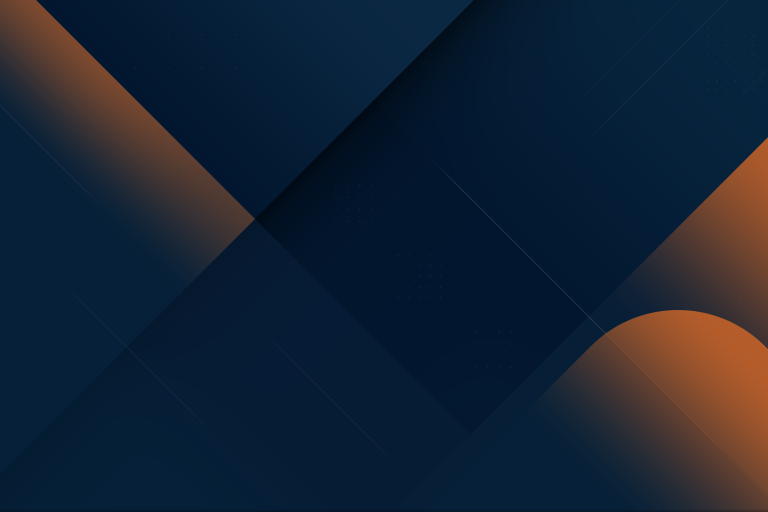
Reproduce this background procedurally as a WebGL 1 fragment shader.

```glsl
precision highp float;
uniform vec2 u_resolution;

const vec3 NAVY = vec3(0.020, 0.125, 0.220);
const vec3 SLATE = vec3(0.024, 0.108, 0.207);
const vec3 MIDNIGHT = vec3(0.007, 0.088, 0.183);
const vec3 STEEL = vec3(0.042, 0.155, 0.260);
const vec3 ORANGE = vec3(0.710, 0.365, 0.165);
const vec3 HIGHLIGHT = vec3(0.45, 0.50, 0.55);

// Diagonal boundaries: RISE_* are values of v, FALL_* are values of u
const float FALL_LEFT = 0.757;
const float FALL_RIGHT = 1.083;
const float RISE_LEFT = -0.0525;
const float RISE_RIGHT = 0.543;

float hash(vec2 p) {
  vec3 q = fract(vec3(p.xyx) * 0.1031);
  q += dot(q, q.yzx + 33.33);
  return fract((q.x + q.y) * q.z);
}

// Antialiased coverage where d is positive
float cover(float d, float px) {
  return smoothstep(-px, px, d);
}

// Thin line with softly fading ends
float stroke(float d, float along, float start, float end, float px) {
  float fade = smoothstep(start, start + 0.1, along)
             * (1.0 - smoothstep(end - 0.1, end, along));
  return (1.0 - smoothstep(0.0, 0.0008 + px, abs(d))) * fade;
}

// Grid of small dots with uneven brightness
float dots(vec2 p, vec2 origin, float spacing, vec2 count, float px) {
  vec2 g = (p - origin) / spacing;
  vec2 cell = floor(g + 0.5);
  vec2 inside = step(vec2(0.0), cell) * step(cell, count - 1.0);
  float d = length(g - cell) * spacing;
  float dot = 1.0 - smoothstep(0.001, 0.002 + px, d);
  return dot * inside.x * inside.y * mix(0.4, 1.0, hash(cell + origin * 91.0));
}

// Quarter plane with a rounded corner, negative inside
float roundedCorner(vec2 q, float radius) {
  return length(max(q, 0.0)) + min(max(q.x, q.y), 0.0) - radius;
}

void main() {
  vec2 p = gl_FragCoord.xy / u_resolution.y;
  float px = 0.7 / u_resolution.y;
  float u = (p.x + p.y) * 0.70711;
  float v = (p.x - p.y) * 0.70711;

  float pastFall = cover(u - FALL_LEFT, px);
  float pastRise = cover(v - RISE_LEFT, px);
  float pastFallRight = cover(u - FALL_RIGHT, px);
  float pastRiseRight = cover(v - RISE_RIGHT, px);

  // Left band and upper triangle
  float leftGlow = smoothstep(0.53, 0.79, u) * mix(0.72, 0.45, smoothstep(-0.5, -0.05, v));
  vec3 band = mix(NAVY, ORANGE, leftGlow);
  vec3 triangle = mix(MIDNIGHT, STEEL, smoothstep(FALL_LEFT - 0.05, FALL_LEFT + 0.5, u));
  vec3 color = mix(band, triangle, pastFall);

  // Lower panel, dark square and upper right panel
  vec3 lower = mix(NAVY, SLATE, smoothstep(0.25, 0.55, u));
  vec3 square = mix(MIDNIGHT, SLATE, 0.45 * smoothstep(0.3, RISE_RIGHT, v)
                    * (1.0 - smoothstep(FALL_LEFT, FALL_RIGHT, u)));
  vec3 upper = mix(MIDNIGHT, vec3(0.030, 0.145, 0.245), smoothstep(0.95, 1.7, u));
  vec3 center = mix(mix(lower, square, pastFall), upper, pastFallRight);
  float shadow = exp(-max(v - RISE_LEFT, 0.0) / 0.06) * mix(0.15, 0.55, pastFall);
  color = mix(color, center * (1.0 - shadow), pastRise);

  // Glowing panel on the right
  float rightGlow = 0.98 * smoothstep(1.10, 1.60, u);
  vec3 right = mix(mix(NAVY, SLATE, 0.5), ORANGE, rightGlow);
  color = mix(color, right, pastRiseRight);

  // Faint dot grids
  float grids = dots(p, vec2(0.656, 0.568), 0.0232, vec2(4.0), px)
              + dots(p, vec2(0.777, 0.418), 0.0209, vec2(5.0), px)
              + dots(p, vec2(0.930, 0.283), 0.0225, vec2(4.0), px)
              + dots(p, vec2(0.264, 0.867), 0.0655, vec2(4.0, 2.0), px)
              + dots(p, vec2(1.387, 0.414), 0.0580, vec2(2.0, 3.0), px)
              + dots(p, vec2(1.383, 0.824), 0.0176, vec2(7.0, 8.0), px);
  color = mix(color, HIGHLIGHT, 0.08 * grids);

  // Rounded orange shape
  float corner = roundedCorner(vec2(u - 1.0455, 0.827 - v), 0.240);
  float shapeGlow = smoothstep(0.84, 1.27, u) * mix(0.93, 1.0, pastFallRight);
  color = mix(color, mix(NAVY, ORANGE, shapeGlow), cover(-corner, px));

  // Hairlines along both diagonals
  float lines = stroke(u - 0.562, v, -0.66, -0.25, px)
              + stroke(u - 0.403, v, -0.25, 0.20, px)
              + stroke(u - 0.613, v, 0.10, 0.50, px)
              + stroke(v - 0.298, u, 1.30, 1.82, px)
              + 0.5 * stroke(v - 0.232, u, 1.32, 1.70, px)
              + 0.5 * stroke(v - 0.450, u, 1.55, 1.75, px);
  color = mix(color, HIGHLIGHT, 0.10 * lines);
  float seam = stroke(u - FALL_RIGHT, v, 0.1, 0.95, px);
  color = mix(color, mix(HIGHLIGHT, ORANGE, smoothstep(0.5, 0.65, v)), 0.25 * seam);

  // Dark lower rim
  color *= mix(0.8, 1.0, smoothstep(0.002, 0.006, p.y));
  gl_FragColor = vec4(color, 1.0);
}
```
